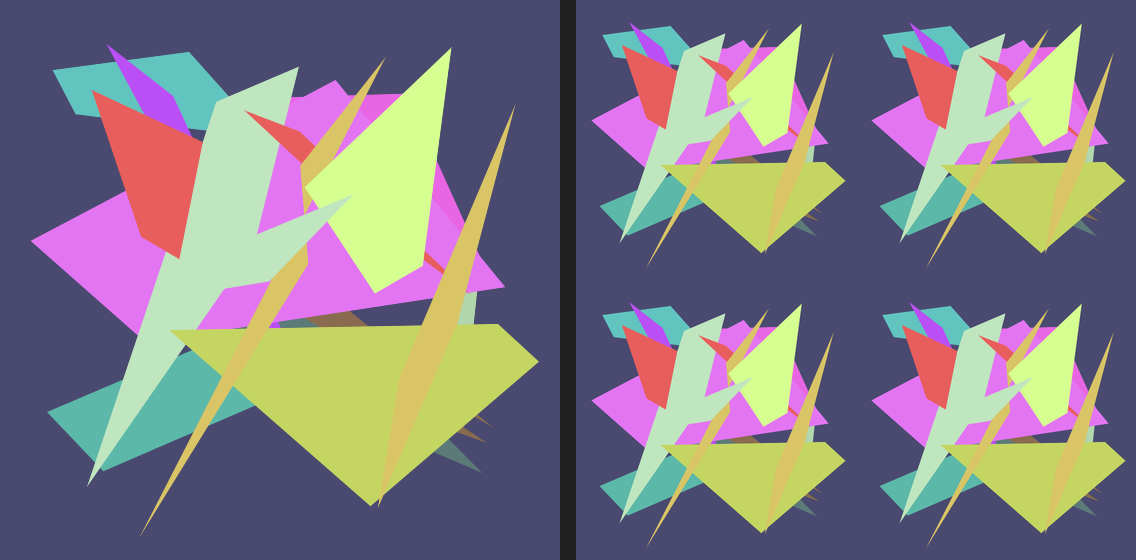
Left, the tile; right, the same tile 2 across and 2 down.
This background is drawn by a three.js fragment shader. Its source:

```glsl
// Flat, sharp-cornered shards of bright colour piled on a dusky indigo ground.
#define LAYERS 17
#define MARGIN 0.02
#define SOFTNESS 0.001
#define SKEW 0.75
#define SPREAD 0.65
#define SCATTER_STEP vec2(0.7549, 0.5698)
#define SCATTER_START vec2(0.40, 0.40)
#define SEED 3.7

varying vec2 vUv;

const vec3 INDIGO  = vec3(0.29, 0.29, 0.44);
const vec3 BROWN   = vec3(0.54, 0.42, 0.31);
const vec3 CYAN    = vec3(0.38, 0.77, 0.75);
const vec3 TEAL    = vec3(0.36, 0.72, 0.66);
const vec3 SLATE   = vec3(0.36, 0.48, 0.47);
const vec3 SAGE    = vec3(0.70, 0.84, 0.67);
const vec3 PURPLE  = vec3(0.73, 0.31, 0.96);
const vec3 MAGENTA = vec3(0.91, 0.40, 0.89);
const vec3 PINK    = vec3(0.89, 0.46, 0.95);
const vec3 RED     = vec3(0.91, 0.37, 0.36);
const vec3 MINT    = vec3(0.75, 0.90, 0.75);
const vec3 OLIVE   = vec3(0.77, 0.84, 0.38);
const vec3 GOLD    = vec3(0.85, 0.77, 0.40);
const vec3 LIME    = vec3(0.84, 1.00, 0.57);

struct Shard {
  vec3 tint;
  vec2 halfSize; // along and across the long axis
  float tilt;    // degrees
};

// Stacking order, back to front.
Shard shardAt(int i) {
  if (i == 0)  return Shard(BROWN,   vec2(0.44, 0.060), -25.0);
  if (i == 1)  return Shard(CYAN,    vec2(0.20, 0.080), -15.0);
  if (i == 2)  return Shard(SAGE,    vec2(0.25, 0.090), -65.0);
  if (i == 3)  return Shard(SLATE,   vec2(0.30, 0.080), -42.0);
  if (i == 4)  return Shard(PURPLE,  vec2(0.46, 0.040), -60.0);
  if (i == 5)  return Shard(TEAL,    vec2(0.24, 0.080),  18.0);
  if (i == 6)  return Shard(MAGENTA, vec2(0.24, 0.180), -25.0);
  if (i == 7)  return Shard(BROWN,   vec2(0.34, 0.060), -35.0);
  if (i == 8)  return Shard(PINK,    vec2(0.42, 0.270), -15.0);
  if (i == 9)  return Shard(MINT,    vec2(0.42, 0.085),  65.0);
  if (i == 10) return Shard(OLIVE,   vec2(0.33, 0.180), -10.0);
  if (i == 11) return Shard(RED,     vec2(0.26, 0.025), -38.0);
  if (i == 12) return Shard(GOLD,    vec2(0.48, 0.050),  60.0);
  if (i == 13) return Shard(RED,     vec2(0.17, 0.090), -60.0);
  if (i == 14) return Shard(GOLD,    vec2(0.38, 0.030),  68.0);
  if (i == 15) return Shard(LIME,    vec2(0.23, 0.120),  75.0);
  return Shard(MINT, vec2(0.20, 0.045), 25.0);
}

float hash(float n) {
  return fract(sin(n * 12.9898 + SEED) * 4375.85);
}

float skew(float n) {
  return (2.0 * hash(n) - 1.0) * SKEW;
}

// Tracks the nearest squared distance and flips the sign at each crossing.
void addEdge(vec2 p, vec2 a, vec2 b, inout float nearest, inout float side) {
  vec2 ab = b - a;
  vec2 ap = p - a;
  vec2 gap = ap - ab * clamp(dot(ap, ab) / dot(ab, ab), 0.0, 1.0);
  nearest = min(nearest, dot(gap, gap));
  if ((a.y > p.y) != (b.y > p.y) && ap.x < ab.x * ap.y / ab.y) side = -side;
}

// Signed distance to a four-point outline, even-odd where it crosses itself.
float quadDistance(vec2 p, vec2 a, vec2 b, vec2 c, vec2 d) {
  float nearest = 1e3;
  float side = 1.0;
  addEdge(p, a, b, nearest, side);
  addEdge(p, b, c, nearest, side);
  addEdge(p, c, d, nearest, side);
  addEdge(p, d, a, nearest, side);
  return side * sqrt(nearest);
}

// The whole shard stays inside the margin, so opposite borders are plain ground.
vec2 shardCentre(float n, vec2 axis, vec2 halfSize) {
  vec2 reach = abs(axis) * halfSize.x + abs(axis.yx) * halfSize.y;
  vec2 s = 2.0 * fract(n * SCATTER_STEP + SCATTER_START) - 1.0;
  s = sign(s) * pow(abs(s), vec2(SPREAD));
  return 0.5 + s * max(0.5 - MARGIN - reach, 0.0);
}

void main() {
  vec3 colour = INDIGO;
  for (int i = 0; i < LAYERS; i++) {
    Shard shard = shardAt(i);
    float n = float(i);
    float angle = radians(shard.tilt);
    vec2 axis = vec2(cos(angle), sin(angle));
    vec2 q = vUv - shardCentre(n, axis, shard.halfSize);
    q = vec2(dot(q, axis), dot(q, vec2(-axis.y, axis.x)));

    // One corner on each side of the shard's box, slid along it at random.
    vec2 tail  = vec2(-1.0, skew(n + 0.1)) * shard.halfSize;
    vec2 upper = vec2(skew(n + 0.3), 1.0) * shard.halfSize;
    vec2 tip   = vec2(1.0, skew(n + 0.5)) * shard.halfSize;
    vec2 lower = vec2(skew(n + 0.7), -1.0) * shard.halfSize;

    // Every fifth shard is twisted into a bow-tie.
    bool twisted = mod(n, 5.0) > 1.5 && mod(n, 5.0) < 2.5;
    float d = twisted ? quadDistance(q, tail, tip, upper, lower)
                      : quadDistance(q, tail, upper, tip, lower);
    colour = mix(shard.tint, colour, smoothstep(-SOFTNESS, SOFTNESS, d));
  }
  gl_FragColor = vec4(colour, 1.0);
}
```
